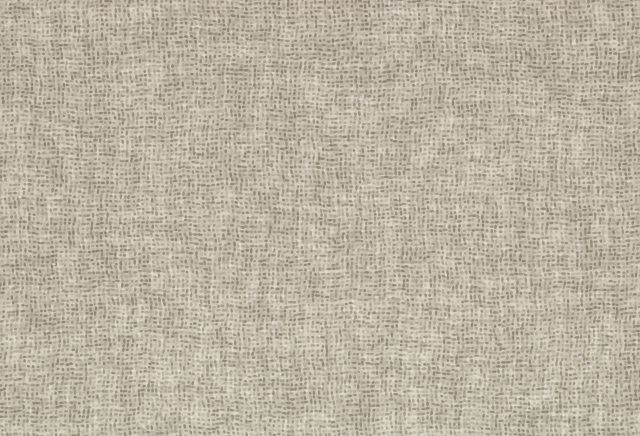
Reproduce this texture procedurally as a Shadertoy shader.

```glsl
float hash(vec2 p) {
    vec3 q = fract(p.xyx * 0.1031);
    q += dot(q, q.yzx + 33.33);
    return fract((q.x + q.y) * q.z);
}

float valueNoise(vec2 p) {
    vec2 cell = floor(p), f = fract(p);
    f = f * f * (3.0 - 2.0 * f);
    return mix(mix(hash(cell), hash(cell + vec2(1, 0)), f.x),
               mix(hash(cell + vec2(0, 1)), hash(cell + vec2(1, 1)), f.x), f.y);
}

void mainImage(out vec4 fragColor, in vec2 fragCoord) {
    vec2 uv = fragCoord / iResolution.y;

    // Thread grid, bent a little by layered sines
    vec2 p = uv * 95.0 + 20.0;
    p += 0.35 * sin(uv.yx * vec2(13.0, 11.0) + 1.7 * sin(uv * 7.0));
    p += 0.12 * sin(p.yx * vec2(0.9, 0.7));

    // Uneven yarn along the weft and the warp
    float weft = valueNoise(p * vec2(0.17, 1.0) + 31.0);
    float warp = valueNoise(p * vec2(1.0, 0.17) + 87.0);
    float slub = 0.5 * (weft + warp);

    // Cellular gaps between threads, and pale flecks on them
    float gap = 0.0, fleck = 0.0;
    for (int j = -1; j <= 1; j++) {
        for (int i = -1; i <= 1; i++) {
            vec2 id = floor(p) + vec2(i, j);
            vec2 jitter = vec2(hash(id + 5.3), hash(id + 19.7)) - 0.5;
            vec2 d = p - id - 0.5 - 0.35 * jitter;
            float stretch = mix(0.30, 0.66, hash(id + 43.1));
            vec2 size = hash(id + 61.9) < 0.5 ? vec2(stretch, 0.31) : vec2(0.31, stretch);
            float spot = 1.0 - smoothstep(0.45, 1.35, length(d / size));
            float depth = (0.3 + 0.8 * hash(id + 77.3)) * mix(1.5, 0.5, slub);
            gap = max(gap, spot * min(depth, 1.1));

            float pale = smoothstep(0.92, 0.98, hash(id + 113.0) + 0.12 * (slub - 0.5));
            vec2 shift = d - vec2(0.45, 0.4);
            fleck = max(fleck, pale * (1.0 - smoothstep(0.3, 1.2, length(shift / size.yx))));
        }
    }

    // Cream thread, brown gaps, cool flecks
    float grain = valueNoise(p * 2.1 + 9.0) - 0.5;
    vec3 color = vec3(0.79, 0.764, 0.704) + 0.14 * (slub - 0.5) + 0.09 * grain;
    color = mix(color, vec3(0.565, 0.535, 0.465), gap * 0.95);
    color = mix(color, vec3(0.88, 0.88, 0.87), fleck * 0.75);

    // Broad shading: rosier and darker on top, greener below
    float blotch = valueNoise(uv * 5.0 + 3.0) - 0.5;
    color += mix(vec3(0.004, 0.012, 0.002), vec3(-0.008, -0.022, -0.016), uv.y);
    color += 0.018 * blotch + 0.012 * sin(uv.x * 2.1) - 0.006;

    fragColor = vec4(clamp(color, 0.0, 1.0), 1.0);
}
```
